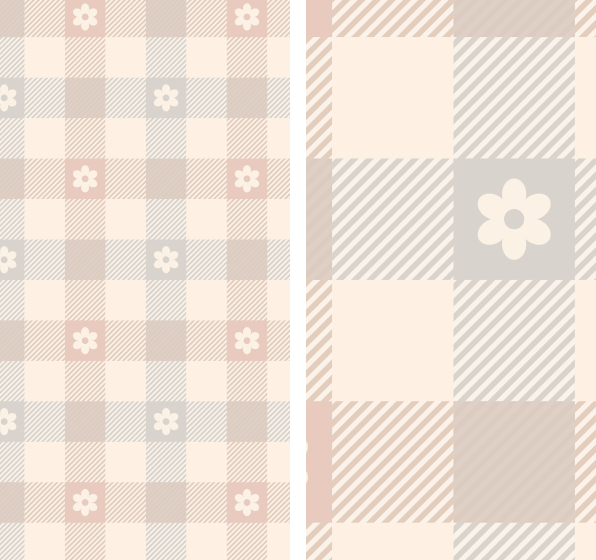
Left, the full canvas; right, a detail of the centre.
Reproduce this pattern procedurally as a Shadertoy shader.

```glsl
// Pastel gingham: pink and grey bands with twill stripes and six-petal flowers.
#define CELLS_HIGH 13.84
#define OFFSET vec2(-1.604, 0.081)
#define STRIPES_PER_CELL 8.0
#define STRIPE_DUTY 0.52
#define CREAM vec3(0.995, 0.945, 0.893)
#define GAP vec3(0.984, 0.948, 0.912)
#define TAN vec3(0.892, 0.804, 0.742)
#define GREY vec3(0.846, 0.830, 0.804)
#define PINK vec3(0.910, 0.792, 0.750)
#define TAUPE vec3(0.868, 0.806, 0.764)
#define PETAL vec3(0.984, 0.945, 0.895)
#define TWILL_CONTRAST 0.016

float fill(float dist, float px) {
    return 1.0 - smoothstep(-0.6 * px, 0.6 * px, dist);
}

// Coverage of one-cell bands, repeated every four cells on both axes
vec2 bands(vec2 q, float centre, float px) {
    vec2 d = abs(mod(q - centre + 2.0, 4.0) - 2.0) - 0.5;
    return vec2(fill(d.x, px), fill(d.y, px));
}

// Diagonal stripes rising to the right
float twill(vec2 q, float px) {
    float wave = abs(fract((q.x + q.y) * STRIPES_PER_CELL) - 0.5);
    return fill((wave - 0.5 * STRIPE_DUTY) / (STRIPES_PER_CELL * sqrt(2.0)), px);
}

// Signed distance to six petals around an open centre
float flower(vec2 p) {
    const float sector = radians(60.0);
    float radius = length(p);
    float angle = atan(p.x, p.y);
    angle -= sector * floor(angle / sector + 0.5);
    vec2 folded = radius * vec2(sin(angle), cos(angle));
    float petal = (length((folded - vec2(0.0, 0.205)) / vec2(0.1, 0.13)) - 1.0) * 0.1;
    float heart = radius - 0.16;
    return max(min(petal, heart), 0.083 - radius);
}

void mainImage(out vec4 fragColor, in vec2 fragCoord) {
    float px = CELLS_HIGH / iResolution.y;
    vec2 q = vec2(fragCoord.x, iResolution.y - fragCoord.y) * px + OFFSET;

    vec2 pink = bands(q, 0.5, px);
    vec2 grey = bands(q, 2.5, px);
    float stripe = twill(q, px);

    // Striped bands over the plain ground
    vec3 col = mix(CREAM, mix(GAP, TAN, stripe), max(pink.x, pink.y));
    col = mix(col, mix(GAP, GREY, stripe), max(grey.x, grey.y));

    // Solid crossings, with faint twill where the two colours meet
    float mixedCross = pink.x * grey.y + pink.y * grey.x;
    float pinkCross = pink.x * pink.y;
    float greyCross = grey.x * grey.y;
    col = mix(col, TAUPE + TWILL_CONTRAST * (stripe - 0.5), mixedCross);
    col = mix(col, PINK, pinkCross);
    col = mix(col, GREY, greyCross);

    // Flowers on the single-colour crossings
    float bloom = fill(flower(fract(q) - 0.5), px);
    col = mix(col, PETAL, bloom * (pinkCross + greyCross));

    fragColor = vec4(col, 1.0);
}
```
